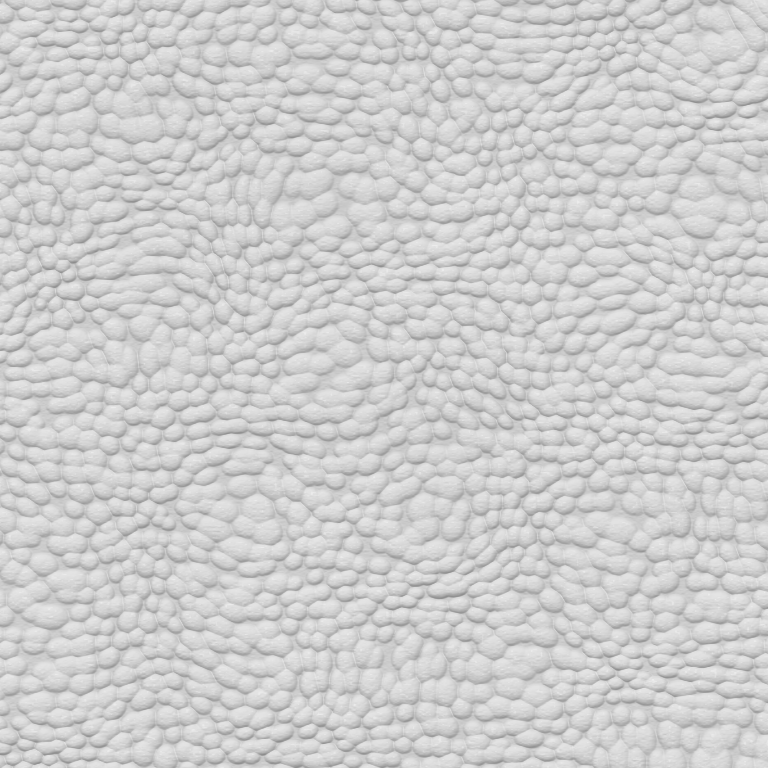
Reproduce this texture procedurally as a Shadertoy shader.

```glsl
const vec2 BEAD_GRID = vec2(39.0, 46.0);
const float CREASE_SHARPNESS = 15.0;
const vec3 LIGHT_DIR = vec3(-0.10, 0.51, 0.85);

vec3 hash3(vec2 p) {
    vec3 q = fract(p.xyx * vec3(0.1031, 0.1030, 0.0973));
    q += dot(q, q.yxz + 33.33);
    return fract((q.xxy + q.yzz) * q.zyx);
}

float noise(vec2 p) {
    vec2 cell = floor(p);
    vec2 f = fract(p);
    f = f * f * (3.0 - 2.0 * f);
    float low = mix(hash3(cell).x, hash3(cell + vec2(1, 0)).x, f.x);
    float high = mix(hash3(cell + vec2(0, 1)).x, hash3(cell + vec2(1, 1)).x, f.x);
    return mix(low, high, f.y);
}

// Bends the rows of beads into irregular waves
vec2 warpRows(vec2 p, float amount) {
    vec2 q = p * 0.21 + 40.0;
    return p + amount * (vec2(noise(q), noise(q + 71.3)) - 0.5);
}

// Rounded dome that falls off steeply toward its rim
float dome(vec2 offset, float radius) {
    float q = dot(offset, offset) / (radius * radius);
    return radius * (1.0 - 0.5 * q - 0.5 * q * q);
}

// Soft union of staggered, jittered domes over a flat floor
float beadHeight(vec2 p, float jitter) {
    float total = exp(CREASE_SHARPNESS * 0.04);
    for (int j = -1; j <= 1; j++) {
        float row = floor(p.y) + float(j);
        float stagger = 0.5 * mod(row, 2.0);
        for (int i = -1; i <= 1; i++) {
            vec2 id = vec2(floor(p.x - stagger) + float(i), row);
            vec3 rnd = hash3(id + 100.0);
            vec2 center = id + 0.5 + vec2(stagger, 0.0) + jitter * (rnd.xy - 0.5);
            float radius = mix(0.50, 0.74, rnd.z);
            total += exp(CREASE_SHARPNESS * dome(p - center, radius));
        }
    }
    return log(total) / CREASE_SHARPNESS;
}

// Beads with a finely wrinkled skin
float surfaceHeight(vec2 p) {
    float wrinkles = 0.055 * noise(p * vec2(4.5, 7.5) + 200.0);
    wrinkles += 0.025 * noise(p * vec2(9.0, 13.0) + 300.0);
    return beadHeight(warpRows(p, 1.6), 0.56) + wrinkles;
}

vec3 surfaceNormal(vec2 p, float height, float stepSize, float flatness) {
    float right = surfaceHeight(p + vec2(stepSize, 0.0));
    float above = surfaceHeight(p + vec2(0.0, stepSize));
    return normalize(vec3(vec2(height - right, height - above) / stepSize, flatness));
}

void mainImage(out vec4 fragColor, in vec2 fragCoord) {
    vec2 uv = fragCoord / iResolution.xy;
    vec2 p = uv * BEAD_GRID;

    float height = surfaceHeight(p);
    vec3 normal = surfaceNormal(p, height, 0.07, 2.3);
    float lit = max(dot(normal, LIGHT_DIR), 0.0);

    // Soft light with slight shade in the creases
    float shade = 0.555 + 0.335 * lit;
    shade -= 0.045 * (1.0 - smoothstep(0.08, 0.45, height));

    // Faint glossy flecks and broad unevenness
    float fleck = noise(p * vec2(6.0, 10.0) + 500.0);
    shade += 0.035 * smoothstep(0.72, 0.95, fleck) * smoothstep(0.3, 0.6, height);
    shade += 0.018 * (noise(uv * vec2(5.0, 9.0) + 10.0) - 0.5);

    fragColor = vec4(vec3(clamp(shade, 0.0, 0.93)), 1.0);
}
```
